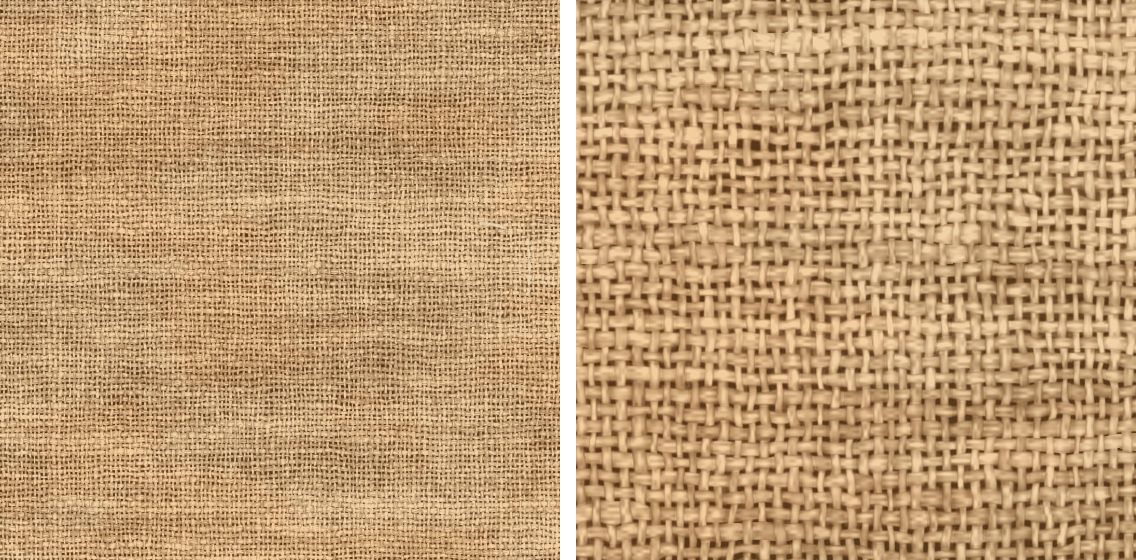
Left: the whole. Right: its middle third, enlarged.
Write a three.js fragment shader that draws this texture.

```glsl
varying vec2 vUv;

const float PI = 3.14159;
const vec2 THREADS = vec2(118.0, 96.0);   // warp threads across, weft threads down
const float WARP_HALF = 0.32;             // half widths, in thread spacings
const float WEFT_HALF = 0.355;
const float EDGE = 0.09;
const float WOBBLE = 0.6;
const float BASE_TONE = 0.855;
const float HOLE_TONE = -0.06;
const float CROWN_LIGHT = 0.14;
const float SIDE_SHADE = 0.34;
const float FIBRE_GRAIN = 0.46;
const float THREAD_VARIATION = 0.26;
const float KNOT_VARIATION = 0.12;
const float STAIN = 0.20;
const float BAND = 0.30;
const float SEAM_X = 0.056;
const vec3 DEEP = vec3(0.34, 0.22, 0.105);
const vec3 JUTE = vec3(0.63, 0.48, 0.32);
const vec3 STRAW = vec3(0.90, 0.775, 0.605);
const vec3 RUST = vec3(1.01, 0.98, 0.95);
const vec3 PALE_YARN = vec3(0.93, 0.85, 0.73);

float hash(vec2 p) {
  return fract(sin(dot(p, vec2(127.1, 311.7))) * 43758.5453);
}

float noise(vec2 p) {
  vec2 i = floor(p), f = fract(p);
  f = f * f * (3.0 - 2.0 * f);
  return mix(mix(hash(i), hash(i + vec2(1.0, 0.0)), f.x),
             mix(hash(i + vec2(0.0, 1.0)), hash(i + vec2(1.0, 1.0)), f.x), f.y);
}

float fbm(vec2 p) {
  float sum = 0.0, gain = 0.5;
  for (int k = 0; k < 4; k++) {
    sum += gain * noise(p);
    p = p * 2.03 + 17.3;
    gain *= 0.5;
  }
  return sum / 0.9375;
}

vec3 juteRamp(float t) {
  t = clamp(t, 0.0, 1.08);
  return t < 0.5 ? mix(DEEP, JUTE, t * 2.0) : mix(JUTE, STRAW, t * 2.0 - 1.0);
}

float cover(float dist, float halfWidth) {
  return 1.0 - smoothstep(halfWidth - EDGE, halfWidth + EDGE, dist);
}

// Tone of one yarn: round profile, raised crown, thread colour and fibres
float yarnTone(float dist, float halfWidth, float lift, float id, float along, float grain) {
  float r = min(dist / halfWidth, 1.0);
  float dye = 0.5 * hash(vec2(id, 3.7)) + 0.5 * noise(vec2(along * 14.0, id * 5.3)) - 0.5;
  return BASE_TONE + CROWN_LIGHT * lift - SIDE_SHADE * r * r
       + THREAD_VARIATION * dye + FIBRE_GRAIN * (grain - 0.5);
}

// Bowed loose strand
float strand(vec2 p, vec2 a, vec2 b, float bow, float halfWidth) {
  vec2 ab = b - a;
  float h = clamp(dot(p - a, ab) / dot(ab, ab), 0.0, 1.0);
  vec2 curve = a + ab * h + vec2(-ab.y, ab.x) * bow * 4.0 * h * (1.0 - h);
  return 1.0 - smoothstep(halfWidth * 0.4, halfWidth * 1.6, length(p - curve));
}

void main() {
  vec2 uv = vUv;

  // Uneven thread paths
  vec2 drift = vec2(fbm(uv * vec2(26.0, 9.0)), fbm(uv * vec2(9.0, 26.0) + 40.0)) - 0.5;
  vec2 jitter = vec2(noise(uv * vec2(60.0, 90.0)), noise(uv * vec2(90.0, 60.0) + 30.0)) - 0.5;
  vec2 q = uv * THREADS + drift * WOBBLE * 2.0 + jitter * 0.3;
  vec2 id = floor(q);
  vec2 dist = abs(fract(q) - 0.5);

  // Alternating over and under
  vec2 parity = 1.0 - 2.0 * mod(id, 2.0);
  float warpLift = cos(PI * (q.y - 0.5)) * parity.x;
  float weftLift = -cos(PI * (q.x - 0.5)) * parity.y;

  // Varying thickness, with slubs that close the holes
  float slub = smoothstep(0.66, 0.9, noise(vec2(uv.x * 9.0, id.y * 7.1)));
  float warpHalf = WARP_HALF + 0.16 * (noise(vec2(id.x * 3.3, uv.y * 50.0)) - 0.5)
                 + 0.10 * (hash(vec2(id.x, 8.1)) - 0.5);
  float weftHalf = WEFT_HALF + 0.18 * (noise(vec2(uv.x * 50.0, id.y * 4.7)) - 0.5)
                 + 0.14 * (hash(vec2(id.y, 5.9)) - 0.5) + 0.13 * slub;

  // Yarn tones
  float warpGrain = noise(uv * vec2(520.0, 240.0));
  float weftGrain = noise(uv * vec2(240.0, 520.0) + 90.0);
  float warpTone = yarnTone(dist.x, warpHalf, warpLift, id.x, uv.y, warpGrain);
  float weftTone = yarnTone(dist.y, weftHalf, weftLift, id.y + 200.0, uv.x, weftGrain) + 0.04 * slub;
  float warpMask = cover(dist.x, warpHalf);
  float weftMask = cover(dist.y, weftHalf);

  // Interlace over the dark gaps
  float gap = HOLE_TONE + 0.45 * noise(uv * 330.0) * noise(uv * 90.0 + 5.0);
  float warpTop = mix(mix(gap, weftTone, weftMask), warpTone, warpMask);
  float weftTop = mix(mix(gap, warpTone, warpMask), weftTone, weftMask);
  float tone = mix(weftTop, warpTop, smoothstep(-0.3, 0.3, warpLift - weftLift));
  tone += KNOT_VARIATION * (hash(id + 13.0) - 0.5);

  // Stains, horizontal bands and a faint seam
  float stain = fbm(uv * vec2(4.0, 7.0) + 11.0);
  float band = fbm(uv * vec2(4.0, 34.0) + 60.0);
  tone += STAIN * (stain - 0.5) + BAND * (band - 0.5);
  tone -= 0.05 * exp(-pow((uv.x - SEAM_X) / 0.006, 2.0));
  vec3 color = juteRamp(tone);
  color *= mix(vec3(1.0), RUST, smoothstep(0.4, 0.65, fbm(uv * vec2(5.0, 9.0) + 75.0)));

  // Pale stitches and loose fibres
  float dash = smoothstep(0.25, 0.4, abs(fract(uv.y * 42.0) - 0.5) * 2.0);
  float yarn = strand(uv, vec2(0.942, 0.572), vec2(0.943, 0.475), 0.03, 0.0026) * dash;
  yarn = max(yarn, strand(uv, vec2(0.858, 0.601), vec2(0.901, 0.593), 0.05, 0.0026));
  yarn = max(yarn, 0.6 * strand(uv, vec2(0.411, 0.235), vec2(0.406, 0.140), -0.06, 0.0014));
  yarn = max(yarn, 0.5 * strand(uv, vec2(0.424, 0.230), vec2(0.412, 0.150), 0.05, 0.0014));
  color = mix(color, PALE_YARN, 0.85 * yarn);

  gl_FragColor = vec4(color, 1.0);
}
```
